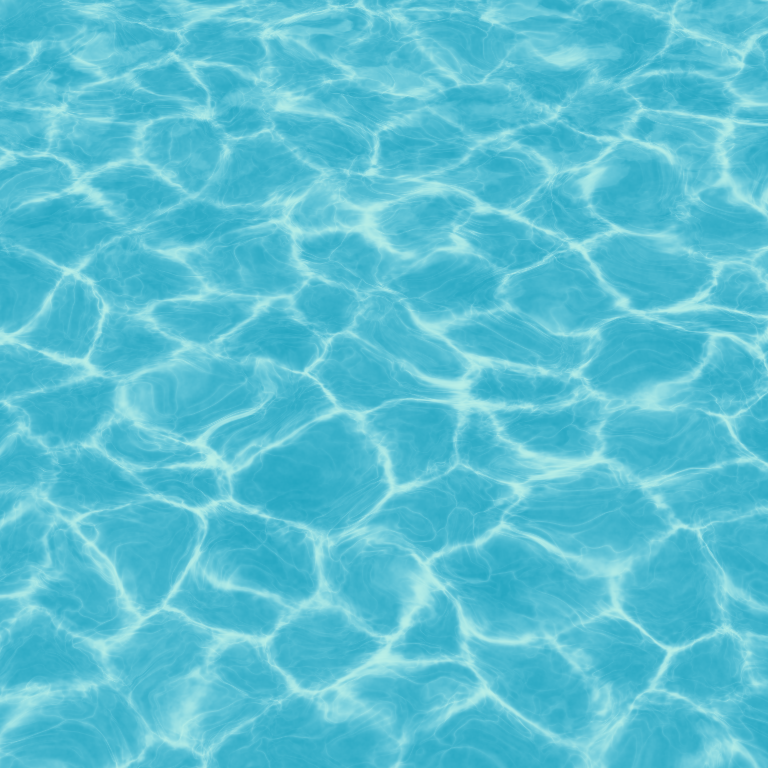
A WebGL 2 fragment shader for this texture:

```glsl
#version 300 es
precision highp float;

uniform vec2 u_resolution;
out vec4 fragColor;

vec2 hash22(vec2 p) {
    vec3 h = fract(p.xyx * vec3(0.1031, 0.1030, 0.0973));
    h += dot(h, h.yzx + 33.33);
    return fract((h.xx + h.yz) * h.zy);
}

float valueNoise(vec2 p) {
    vec2 cell = floor(p);
    vec2 f = fract(p);
    f = f * f * f * (f * (f * 6.0 - 15.0) + 10.0);
    float low = mix(hash22(cell).x, hash22(cell + vec2(1, 0)).x, f.x);
    float high = mix(hash22(cell + vec2(0, 1)).x, hash22(cell + vec2(1, 1)).x, f.x);
    return mix(low, high, f.y);
}

float fbm(vec2 p, int octaves) {
    float sum = 0.0, weight = 0.5, total = 0.0;
    for (int i = 0; i < octaves; i++) {
        sum += weight * valueNoise(p);
        total += weight;
        weight *= 0.5;
        p = mat2(1.6, 1.2, -1.2, 1.6) * p + 7.3;
    }
    return sum / total;
}

vec2 drift(vec2 p, float seed, int octaves) {
    return vec2(fbm(p + seed, octaves), fbm(p + seed + 41.7, octaves)) - 0.5;
}

// Gaps from the nearest cell point to the second and third nearest
vec2 cellGaps(vec2 p) {
    p = mat2(0.77, 0.64, -0.64, 0.77) * p;
    vec2 cell = floor(p);
    vec3 nearest = vec3(9.0);
    for (int y = -2; y <= 2; y++) {
        for (int x = -2; x <= 2; x++) {
            vec2 id = cell + vec2(x, y);
            float d = distance(p, id + 0.5 + 0.8 * (hash22(id + 60.0) - 0.5));
            if (d < nearest.x) nearest = vec3(d, nearest.xy);
            else if (d < nearest.y) nearest = vec3(nearest.x, d, nearest.y);
            else nearest.z = min(nearest.z, d);
        }
    }
    return nearest.yz - nearest.x;
}

// Thin bright threads along the middle contour of a noise field
float threads(vec2 p, float sharpness) {
    return pow(1.0 - abs(2.0 * fbm(p, 3) - 1.0), sharpness);
}

// Main caustic net made of several loosely parallel strands
float causticNet(vec2 p) {
    float light = 0.0;
    float fray = 0.09 * (fbm(p * 9.0, 3) - 0.5);
    for (int i = 0; i < 4; i++) {
        float k = float(i);
        vec2 q = p + (0.22 + 0.2 * k) * drift(p * 2.3, 13.0 * k, 4);
        vec2 gaps = cellGaps(q);
        float width = mix(0.03, 0.115, valueNoise(p * 2.1 + 9.0 * k));
        float presence = mix(0.3, 1.0, smoothstep(0.2, 0.75, valueNoise(p * 1.2 + 23.0 * k)));
        float line = exp(-pow(max(gaps.x + fray, 0.0) / width, 1.4));
        float node = exp(-gaps.y / 0.09);
        light += (0.6 / (1.0 + 1.1 * k)) * (line * presence + 0.35 * node);
    }
    return light;
}

vec3 waterColor(float tone) {
    vec3 color = mix(vec3(0.18, 0.67, 0.77), vec3(0.67, 0.91, 0.90), tone);
    color.b += 0.075 * tone * (1.0 - tone);
    return color;
}

void main() {
    vec2 uv = gl_FragCoord.xy / u_resolution.y;
    float far = smoothstep(0.45, 1.0, uv.y);

    // Receding water plane, bent by slow waves
    vec2 plane = vec2((uv.x - 0.5) * (7.0 + 2.0 * uv.y), 7.6 * uv.y + 4.6 * uv.y * uv.y);
    vec2 p = plane + 0.85 * drift(plane * 0.8, 5.0, 2);

    // Soft body tone and glow around the net
    float glow = exp(-cellGaps(p + 0.4 * drift(p * 2.3, 3.0, 4)).x / 0.22);
    float tone = 0.06 + 0.3 * (fbm(plane * 0.9 + 31.0, 5) - 0.5);
    tone += glow * mix(0.0, 0.34, fbm(p * 3.0 + 11.0, 4));

    // Bright lines
    tone += causticNet(p) * mix(1.0, 0.6, far);

    // Faint secondary net and curling wisps
    vec2 curl = p + 0.9 * drift(p * 1.4, 71.0, 4);
    float fine = exp(-cellGaps(curl * 1.7 + 17.0).x / 0.07);
    tone += 0.26 * fine * smoothstep(0.4, 0.7, fbm(p * 1.1 + 53.0, 2));
    float wisp = threads(curl * vec2(2.1, 3.0) + 19.0, 9.0);
    tone += wisp * (0.07 + 0.24 * glow);
    tone += (0.1 + 0.16 * glow) * (threads(curl * 5.5 + 37.0, 4.0) - 0.4);

    // Flattened surface shimmer in the distance
    float shimmer = fbm(plane * vec2(1.3, 2.0) + 1.4 * drift(plane * 1.7, 83.0, 4), 5);
    tone += far * 0.36 * smoothstep(0.48, 0.72, shimmer);

    // Mottled grain, then a soft shoulder on the highlights
    tone += 0.1 * (fbm(uv * vec2(60.0, 80.0) + curl, 4) - 0.5);
    tone += 0.08 * (fbm(uv * 190.0, 2) - 0.5);
    tone = tone > 0.75 ? 0.75 + 0.4 * (1.0 - exp(-(tone - 0.75) / 0.4)) : tone;
    fragColor = vec4(waterColor(max(tone, -0.12)), 1.0);
}
```
